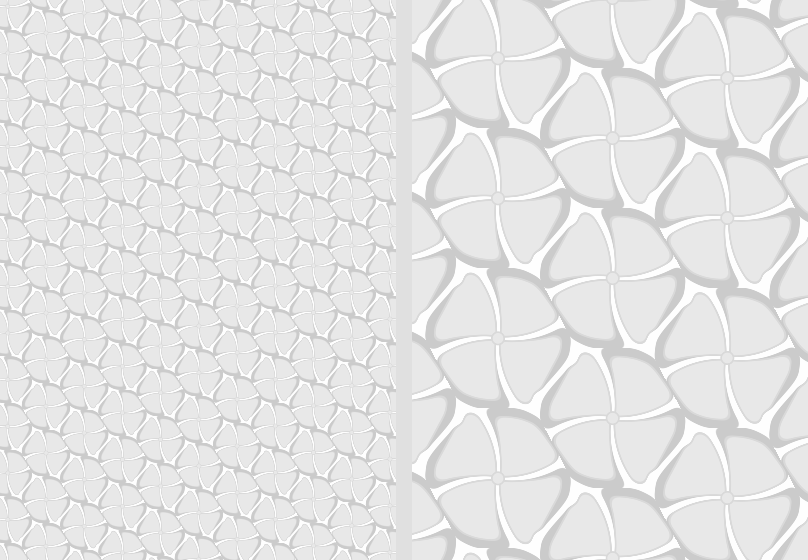
Left, the full canvas; right, a detail of the centre.
This pattern is drawn by a WebGL 1 fragment shader. Its source:

```glsl
precision highp float;
uniform vec2 u_resolution;

const float ROWS = 12.0;
const float QUARTER = 1.5707963;
const vec2 ANCHOR = vec2(4.262, 7.013);
// Lattice steps in units of the row pitch
const vec2 COLUMN_STEP = vec2(0.819, -0.570);
const vec2 ROW_STEP = vec2(0.0, 1.0);

const vec3 PAPER = vec3(0.995);
const vec3 SHADE = vec3(0.795);
const vec3 OUTLINE = vec3(0.85);
const vec3 PETAL = vec3(0.91);

float smoothMax(float a, float b, float k) {
  float h = max(k - abs(a - b), 0.0) / k;
  return max(a, b) + h * h * k * 0.25;
}

float fill(float d, float pixel) {
  return 1.0 - smoothstep(-0.5 * pixel, 0.5 * pixel, d);
}

// Distance past the midline towards a neighbour and its opposite
float midline(vec2 q, vec2 neighbour) {
  float len = length(neighbour);
  return abs(dot(q, neighbour)) / len - 0.5 * len;
}

float cellEdge(vec2 q) {
  float d = smoothMax(midline(q, COLUMN_STEP), midline(q, ROW_STEP), 0.05);
  return smoothMax(d, midline(q, COLUMN_STEP + ROW_STEP), 0.05);
}

// Outer edge with a small bump near its trailing end
float bumpyEdge(vec2 q) {
  float along = dot(q, vec2(0.667, 0.745));
  float bump = 0.014 * cos(30.0 * (along - 0.22)) * smoothstep(0.0, 0.15, along);
  return dot(q, vec2(-0.745, 0.667)) - 0.475 - bump;
}

// Offset to the nearest flower centre
vec2 nearestFlower(vec2 p) {
  float column = floor(p.x / COLUMN_STEP.x);
  vec2 best = vec2(9.0);
  for (int i = 0; i < 3; i++) {
    vec2 q = p - (column + float(i) - 1.0) * COLUMN_STEP;
    q.y -= floor(q.y + 0.5);
    if (dot(q, q) < dot(best, best)) best = q;
  }
  return best;
}

vec3 flower(vec2 q, float pixel) {
  float r = length(q);

  // Four sectors divided by curved arms that widen outwards
  float angle = atan(q.y, q.x + 1e-6) + 0.12 - 0.75 * r;
  float turn = mod(angle / QUARTER, 4.0);
  float sector = floor(turn);
  float local = fract(turn) * QUARTER;
  float trailing = 0.008 + 0.055 * r - r * sin(local);
  float leading = 0.008 + 0.03 * r - r * cos(local);

  // Alternate petals are broad or bumped
  float outer = smoothMax(r - 0.52, cellEdge(q) - 0.012, 0.03);
  float rim = 0.028 + 0.045 * smoothstep(0.1, 1.1, local);
  if (mod(sector, 2.0) > 0.5) {
    outer = smoothMax(outer, bumpyEdge(sector > 2.0 ? -q : q), 0.03);
    rim = 0.012 + 0.06 * smoothstep(0.3, 1.2, local);
  }

  // Shade is heaviest around the leading tip
  float side = 0.012 + 0.03 * smoothstep(0.15, 0.48, r);
  float body = smoothMax(max(trailing, leading), outer, 0.08);
  float face = smoothMax(max(trailing + 0.012, leading + side), outer + rim, 0.08);
  vec3 color = mix(PAPER, SHADE, fill(body, pixel));
  color = mix(color, OUTLINE, fill(max(body, face - 0.012), pixel));
  color = mix(color, PETAL, fill(face, pixel));

  // Outlined hub
  color = mix(color, OUTLINE, fill(r - 0.05, pixel));
  return mix(color, PETAL, fill(r - 0.038, pixel));
}

void main() {
  float pixel = ROWS / u_resolution.y;
  vec2 q = nearestFlower(gl_FragCoord.xy * pixel - ANCHOR);
  gl_FragColor = vec4(flower(q, pixel), 1.0);
}
```
